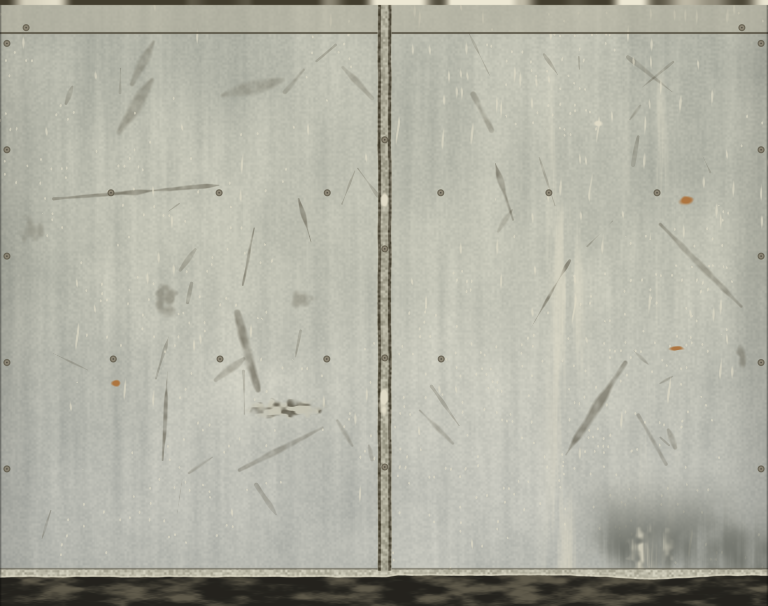
A Shadertoy shader for this texture:

```glsl
const vec3 PALE = vec3(.88, .86, .78), DARK = vec3(.33, .31, .25), STEEL = vec3(.7, .69, .62);
vec2 p;
vec3 col;

float hash(vec2 v) { return fract(sin(dot(v, vec2(127.1, 311.7))) * 43758.5453); }

float noise(vec2 v) {
    vec2 i = floor(v), f = fract(v), e = vec2(1, 0);
    f *= f * (3. - 2. * f);
    return mix(mix(hash(i), hash(i + e), f.x),
               mix(hash(i + e.yx), hash(i + e.xx), f.x), f.y);
}

float fbm(vec2 v) {
    float sum = 0., amp = .53;
    for (int i = 0; i < 4; i++, amp *= .5) {
        sum += amp * noise(v);
        v = v * 2.03 + 17.;
    }
    return sum;
}

void paint(vec3 c, float cover) { col = mix(col, c, clamp(cover, 0., 1.)); }

float line(float d, float w) { return 1. - smoothstep(w - .001, w + .001, abs(d)); }

float above(float y) { return smoothstep(y - .001, y + .001, p.y); }

float bump(float x, float w) { return exp(-pow((p.x - x) / w, 2.)); }

// Tapered, broken scrape from ends.xy to ends.zw
float scrape(vec4 ends, float w) {
    vec2 ab = ends.zw - ends.xy, a = p - ends.xy;
    float t = clamp(dot(a, ab) / dot(ab, ab), 0., 1.);
    float d = length(a - ab * t) + .004 * (noise(p * 45.) - .5);
    w *= .45 + .55 * sin(3.14 * t);
    return (1. - smoothstep(w * .3, w + .0012, d)) * (.4 + .6 * noise(p * 130.));
}

// Ragged spot with centre and radii
float blot(float x, float y, float rx, float ry) {
    float d = length((p - vec2(x, y)) / vec2(rx, ry));
    return 1. - smoothstep(.3, 1.1, d + .9 * (noise(p * 130.) - .5));
}

float flecks(vec2 grid, float density) {
    vec2 g = p * grid + .8 * noise(p * 30.), id = floor(g);
    vec2 f = fract(g) - .3 - .4 * vec2(hash(id + 3.), hash(id + 8.));
    return step(1. - density, hash(id)) * (1. - smoothstep(.08, .28, length(f)));
}

void screw(vec2 v) {
    float d = length(v);
    paint(vec3(.52, .49, .42), .85 * line(d, .004));
    paint(DARK, .7 * line(d - .0038, .0007));
    col *= 1. - .5 * line(d, .0008);
}

float marks() {
    float s = scrape(vec4(.309, .382, .336, .281), .008);
    s += .6 * scrape(vec4(.312, .177, .42, .232), .004);
    s += scrape(vec4(.218, .305, .212, .19), .002);
    s += scrape(vec4(.331, .492, .316, .418), .002);
    s += scrape(vec4(.389, .53, .405, .474), .002);
    s += scrape(vec4(.07, .53, .285, .548), .0025);
    s += .7 * scrape(vec4(.155, .617, .198, .685), .01);
    s += .6 * scrape(vec4(.172, .68, .2, .735), .007);
    s += .5 * scrape(vec4(.29, .665, .368, .685), .01);
    s += scrape(vec4(.742, .45, .689, .358), .002);
    s += scrape(vec4(.737, .197, .814, .317), .006);
    s += scrape(vec4(.645, .576, .668, .503), .003);
    s += .7 * scrape(vec4(.86, .497, .965, .39), .004);
    for (float i = 0.; i < 40.; i++) {
        vec2 a = vec2(hash(vec2(i, 1)), .07 + .66 * hash(vec2(i, 2)));
        float angle = .5 + 2.2 * hash(vec2(i, 3));
        vec2 b = a + vec2(cos(angle), sin(angle)) * (.015 + .06 * hash(vec2(i, 4)));
        s += .55 * scrape(vec4(a, b), .001 + .004 * pow(hash(vec2(i, 5)), 3.));
    }
    s += .6 * blot(.217, .4, .016, .02) + .5 * blot(.394, .401, .015, .014);
    return s + .4 * blot(.042, .489, .017, .017) + .6 * blot(.966, .325, .007, .016);
}

void mainImage(out vec4 fragColor, in vec2 fragCoord) {
    p = fragCoord / iResolution.xy * vec2(1, .789);
    float grain = noise(p * 330.) - .5, cloud = fbm(p * 7.), drip = fbm(p * vec2(85, 5));
    float side = smoothstep(.5, .52, p.x), mirror = .5 - abs(p.x - .5);

    // Weathered sheet
    vec2 q = p - vec2(.58, .43);
    float tone = .9 * cloud + .6 * drip + .3 * grain - .43 + .42 * exp(-5. * dot(q, q));
    col = mix(vec3(.65, .66, .615), vec3(.81, .81, .75), tone);
    col.b += .02 * smoothstep(.5, .1, p.y);
    col *= .93 + .07 * smoothstep(0., .07, mirror);
    paint(DARK, min(.58 * marks(), .75));

    // Pale runs, chips and grime
    float runs = bump(.738, .022) + .8 * bump(.85, .025);
    paint(PALE, .6 * runs * smoothstep(.45, .75, drip) * smoothstep(.75, .6, p.y));
    float chips = flecks(vec2(150, 100), .06 + .05 * side) * step(.46, cloud);
    chips += flecks(vec2(130, 26), .02 + .09 * side * smoothstep(.2, .5, p.y));
    paint(PALE, .65 * min(chips, 1.));
    float grime = smoothstep(.73, .8, p.x) * smoothstep(.19, .05, p.y);
    paint(vec3(.42, .43, .4), grime * smoothstep(.45, .85, cloud + .3 * drip));
    paint(PALE, .8 * blot(.848, .07, .026, .038) * smoothstep(.35, .65, drip));

    // Peeled patch, rust, bare spot
    float flake = smoothstep(.3, .6, noise(p * vec2(100, 210)));
    paint(mix(DARK, STEEL + .08, flake), .8 * blot(.372, .257, .052, .011));
    float rust = blot(.893, .527, .01, .006) + blot(.15, .29, .006, .004) + blot(.881, .335, .01, .003);
    paint(vec3(.68, .46, .25), rust);
    paint(PALE, blot(.779, .628, .006, .004));

    // Upper band and lower rail
    paint(STEEL, .55 * above(.746));
    paint(DARK, .9 * line(p.y - .746, .0012));
    paint(STEEL + .03 + .2 * grain, 1. - above(.048));
    paint(DARK, .55 * line(p.y - .0485, .001));

    // Centre joint
    float joint = abs(p.x - .5008 + .001 * (noise(vec2(3, p.y * 35.)) - .5));
    float span = above(.046);
    paint(STEEL - .03 + .2 * grain, span * line(joint, .009));
    paint(DARK + .25 * grain, .92 * span * line(joint - .0067, .0018));
    paint(PALE, blot(.501, .53, .005, .012) + blot(.5, .268, .006, .026));

    // Screws along the sides, joint and mirrored rows
    vec2 m = vec2(mirror, p.y);
    for (float i = 0.; i < 5.; i++) {
        screw(m - vec2(.009, .1785 + .1385 * i));
        if (i < 4.) screw(p - vec2(.501, .181 + .142 * i));
        if (i < 3.) {
            screw(m - vec2(.1445 + .1408 * i, .538));
            if (p.x < .6) screw(m - vec2(.1475 + .139 * i, .3216));
        }
    }
    screw(m - vec2(.034, .753));

    // Dark plinth below an uneven lip
    float lip = .037 + .002 * side - .005 * bump(.85, .06) + .001 * noise(p.xx * 50.);
    float scuff = smoothstep(.35, .8, fbm(p * vec2(25, 90)));
    paint(mix(vec3(.14, .135, .115), DARK + .04, scuff), 1. - above(lip));
    paint(PALE, .6 * line(p.y - lip - .0015, .0008));

    // Outer edges and bright strip above
    col *= .65 + .35 * smoothstep(0., .003, mirror);
    float clutter = smoothstep(.4, .9, noise(vec2(p.x * 28., 4)) + .35 * side);
    paint(mix(DARK - .07, PALE + .05, clutter), above(.7825));
    fragColor = vec4(clamp(col, 0., 1.), 1);
}
```
